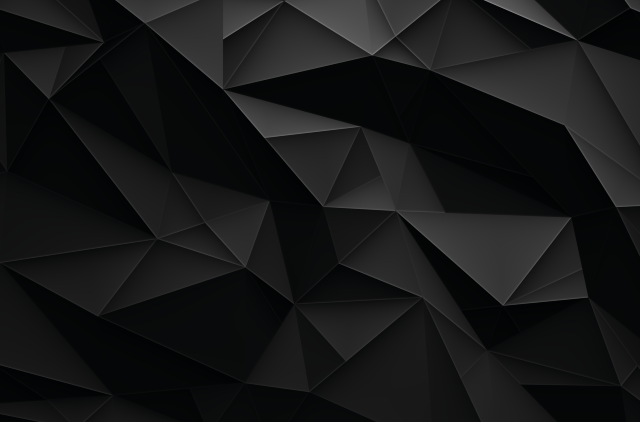
A WebGL 1 fragment shader for this background:

```glsl
precision highp float;
// Dark relief of irregular triangular facets, lit from the upper right.
uniform vec2 u_resolution;

#define AXIS_U vec2(0.220, -0.085)   // grid step, running down to the right
#define AXIS_V vec2(0.035, 0.185)    // grid step, running upwards
#define JITTER 0.44                  // vertex displacement in grid cells
#define RELIEF 0.29                  // height range of the vertices
#define SPLIT_SHARE 0.48             // share of triangles cut in two
#define LIGHT_DIR vec3(0.25, 0.75, 0.60)
#define GLOW_CENTER vec2(1.02, 1.02)
#define FLOOR_LUM 0.024
#define GAIN 0.33
#define SHADOW 0.72                  // darkening under upper edges
#define RIM 0.20                     // brightness of lower rims
#define RIM_WIDTH 0.0027

float hash(vec2 p) {
  return fract(sin(dot(p, vec2(127.1, 311.7))) * 43758.5453);
}

float cross2(vec2 a, vec2 b) {
  return a.x * b.y - a.y * b.x;
}

// Jittered grid vertex: canvas position and height.
vec3 vertexAt(vec2 id) {
  vec2 offset = vec2(hash(id), hash(id + 37.3)) * 2.0 - 1.0;
  vec2 g = id + JITTER * offset;
  return vec3(g.x * AXIS_U + g.y * AXIS_V, RELIEF * hash(id + 71.9));
}

// Distance to an edge, positive on its left side.
float edgeDistance(vec2 p, vec2 a, vec2 b) {
  return cross2(normalize(b - a), p - a);
}

// Soft shadow below an upper edge (x), sheen and thin rim on a lower one (yz).
vec3 edgeLight(vec2 p, vec2 a, vec2 b) {
  float strength = hash((a + b) * 5.0);
  float d = max(edgeDistance(p, a, b), 0.0);
  float inwardUp = normalize(b - a).x;
  float upper = smoothstep(0.0, 0.7, -inwardUp);
  float lower = smoothstep(0.1, 0.7, inwardUp);
  float line = d / RIM_WIDTH;
  return vec3(upper * (0.3 + 0.7 * strength) * exp(-d / 0.035),
              lower * exp(-d / 0.060),
              lower * (0.15 + 0.85 * strength) * exp(-line * line));
}

// Weighted brightness (x) and coverage (y) of one triangle.
vec2 facet(vec2 p, vec3 a, vec3 b, vec3 c, float glow) {
  float inside = min(edgeDistance(p, a.xy, b.xy),
                     min(edgeDistance(p, b.xy, c.xy), edgeDistance(p, c.xy, a.xy)));
  float blur = 0.65 / u_resolution.y;
  float cover = smoothstep(-blur, blur, inside);
  if (cover <= 0.0) return vec2(0.0);

  vec3 normal = normalize(cross(b - a, c - a));
  float lambert = max(0.95 * dot(normal, normalize(LIGHT_DIR)) + 0.05, 0.0);
  vec3 l0 = edgeLight(p, a.xy, b.xy);
  vec3 l1 = edgeLight(p, b.xy, c.xy);
  vec3 l2 = edgeLight(p, c.xy, a.xy);
  vec3 lit = 1.0 - SHADOW * vec3(l0.x, l1.x, l2.x);
  vec3 edges = max(l0, max(l1, l2));

  float lum = FLOOR_LUM + GAIN * glow * lambert * lambert * (0.87 + 0.3 * edges.y);
  lum *= lit.x * lit.y * lit.z;
  lum += RIM * edges.z * (0.25 + 0.75 * lambert) * (0.3 + 0.7 * glow);
  return vec2(lum, 1.0) * cover;
}

// Triangle on the diagonal a-b, sometimes cut from its apex to the point mid.
vec2 maybeSplit(vec2 p, vec3 a, vec3 b, vec3 apex, vec3 mid, float glow) {
  if (hash(apex.xy * 7.0 + a.xy) > SPLIT_SHARE) return facet(p, a, b, apex, glow);
  return facet(p, a, mid, apex, glow) + facet(p, mid, b, apex, glow);
}

// Cuts a jittered cell along a valid diagonal, turned so that it joins a and c.
vec2 cellFacets(vec2 p, vec2 id, float glow) {
  vec3 a = vertexAt(id);
  vec3 b = vertexAt(id + vec2(1.0, 0.0));
  vec3 c = vertexAt(id + vec2(1.0, 1.0));
  vec3 d = vertexAt(id + vec2(0.0, 1.0));
  float fitAC = min(cross2(b.xy - a.xy, c.xy - a.xy), cross2(c.xy - a.xy, d.xy - a.xy));
  float fitBD = min(cross2(b.xy - a.xy, d.xy - a.xy), cross2(c.xy - b.xy, d.xy - b.xy));
  bool useBD = fitBD > 0.0 && (fitAC <= 0.0 || hash(id + 13.7) > 0.4);
  if (useBD) {
    vec3 first = a;
    a = b; b = c; c = d; d = first;
  }
  vec3 mid = mix(a, c, 0.25 + 0.5 * hash(id + 5.1));
  mid.z += RELIEF * 0.6 * (hash(id + 91.3) - 0.5);
  return maybeSplit(p, c, a, b, mid, glow) + maybeSplit(p, a, c, d, mid, glow);
}

void main() {
  vec2 p = gl_FragCoord.xy / u_resolution.y;
  float glow = mix(0.25, 1.0, 1.0 - smoothstep(0.1, 1.3, distance(p, GLOW_CENTER)));

  // Find the grid cell, then blend the facets of its neighbourhood.
  vec2 cell = floor(vec2(cross2(p, AXIS_V), cross2(AXIS_U, p)) / cross2(AXIS_U, AXIS_V));
  vec2 sum = vec2(0.0);
  for (int j = -1; j <= 1; j++) {
    for (int i = -1; i <= 1; i++) {
      sum += cellFacets(p, cell + vec2(float(i), float(j)), glow);
    }
  }
  float lum = sum.x / max(sum.y, 0.001);

  // Neutral greys with slightly cool blacks.
  float dark = 1.0 - smoothstep(0.02, 0.10, lum);
  vec3 color = vec3(lum) + dark * vec3(-0.003, 0.002, 0.004);
  gl_FragColor = vec4(clamp(color, 0.0, 1.0), 1.0);
}
```
